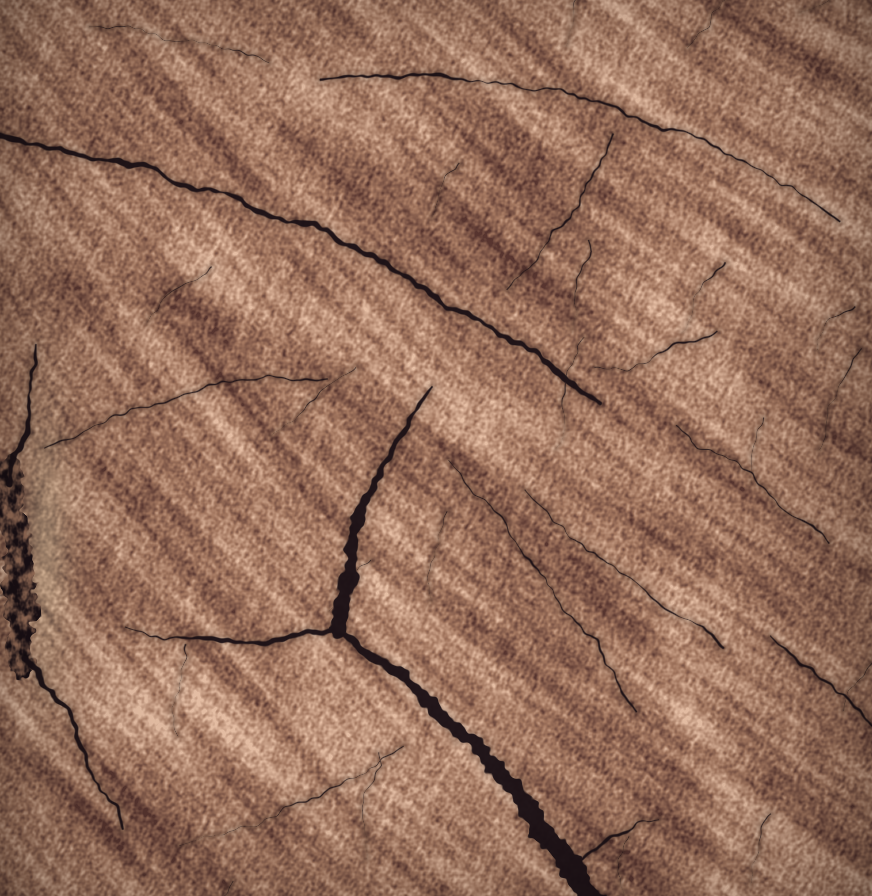
This texture is drawn by a Shadertoy shader. Its source:

```glsl
const vec3 UMBER = vec3(0.33, 0.20, 0.18);
const vec3 TAN = vec3(0.62, 0.45, 0.36);
const vec3 CREAM = vec3(0.88, 0.73, 0.63);
const vec3 SAPWOOD = vec3(0.80, 0.68, 0.56);
const vec3 VOID = vec3(0.10, 0.06, 0.08);
const vec2 PITH = vec2(0.30, 0.30);

vec2 hash2(vec2 p) {
    vec3 q = fract(p.xyx * vec3(0.1031, 0.1030, 0.0973));
    q += dot(q, q.yzx + 33.33);
    return fract((q.xx + q.yz) * q.zy);
}

float gradDot(vec2 cell, vec2 f, vec2 corner) {
    return dot(hash2(cell + corner) * 2.0 - 1.0, f - corner);
}

// Gradient noise, roughly -0.7 to 0.7
float noise(vec2 p) {
    vec2 i = floor(p), f = p - i;
    vec2 u = f * f * f * (f * (f * 6.0 - 15.0) + 10.0);
    return mix(mix(gradDot(i, f, vec2(0, 0)), gradDot(i, f, vec2(1, 0)), u.x),
               mix(gradDot(i, f, vec2(0, 1)), gradDot(i, f, vec2(1, 1)), u.x), u.y);
}

float fbm(vec2 p) {
    return noise(p) + 0.5 * noise(p * 2.1 + 7.3) + 0.25 * noise(p * 4.3 + 3.1);
}

vec2 rotate(vec2 p, float a) {
    return vec2(cos(a) * p.x - sin(a) * p.y, sin(a) * p.x + cos(a) * p.y);
}

float blob(vec2 p, vec2 centre, vec2 size) {
    vec2 q = (p - centre) / size;
    return exp(-dot(q, q));
}

// Signed distance to a bowed, jagged split; half width runs from widths.x to widths.y
float crack(vec2 p, vec2 a, vec2 b, float bow, vec2 widths) {
    vec2 d = b - a;
    float len = length(d);
    d /= len;
    float s = dot(p - a, d), t = clamp(s / len, 0.0, 1.0);
    float ends = min(1.0, 10.0 * t * (1.0 - t));
    vec2 k = vec2(t * len, dot(a, vec2(37.0, 61.0)));
    float path = bow * 4.0 * t * (1.0 - t);
    path += ends * (0.016 * noise(k * vec2(17.0, 1.0)) + 0.006 * noise(k * vec2(75.0, 1.0)));
    float w = mix(widths.x, widths.y, t);
    w *= 1.0 + 0.9 * noise(k * vec2(45.0, 2.0)) + 0.7 * noise(p * 110.0);
    w += 0.0014 * noise(k * vec2(24.0, 3.0));
    return length(vec2(dot(p - a, vec2(-d.y, d.x)) - path, s - t * len)) - w;
}

// Short hairlines scattered on a jittered grid
float hairlines(vec2 p, float size) {
    float gap = 1.0;
    for (int j = -1; j <= 1; j++)
    for (int i = -1; i <= 1; i++) {
        vec2 cell = floor(p / size) + vec2(i, j);
        vec2 h = hash2(cell + 19.0), g = hash2(cell + 71.0);
        if (g.x > 0.25 + 0.4 * clamp(cell.x * size, 0.0, 1.0)) continue;
        vec2 arm = rotate(vec2(size * mix(0.2, 0.45, h.y), 0.0), mix(0.4, 1.5, g.y));
        vec2 c = (cell + 0.2 + 0.6 * h) * size;
        gap = min(gap, crack(p, c - arm, c + arm, 0.006, vec2(-0.0006, 0.0003)));
    }
    return gap;
}

float splits(vec2 p) {
    vec2 thin = vec2(0.0004, 0.0007), faint = vec2(-0.0004, 0.0002);
    vec2 heart = vec2(0.378, 0.297);
    // Deep splits around the heart and across the top
    float g = crack(p, vec2(-0.02, 0.853), vec2(0.67, 0.55), 0.047, vec2(0.0023, 0.0026));
    g = min(g, crack(p, vec2(0.358, 0.911), vec2(0.937, 0.753), 0.055, vec2(0.0013, 0.0007)));
    g = min(g, crack(p, vec2(0.482, 0.568), heart, -0.020, vec2(0.0008, 0.0095)));
    g = min(g, crack(p, heart, vec2(0.67, -0.02), 0.022, vec2(0.0035, 0.0130)));
    g = min(g, crack(p, heart, vec2(0.140, 0.300), 0.013, vec2(0.0030, 0.0004)));
    g = min(g, crack(p, vec2(0.040, 0.615), vec2(0.010, 0.460), 0.004, vec2(0.0008, 0.0035)));
    g = min(g, crack(p, vec2(0.028, 0.265), vec2(0.137, 0.075), 0.008, vec2(0.0030, 0.0010)));
    g = min(g, crack(p, vec2(0.684, 0.850), vec2(0.566, 0.677), 0.012, vec2(0.0010, 0.0008)));
    // Finer drying checks
    g = min(g, crack(p, vec2(0.501, 0.486), vec2(0.710, 0.206), 0.006, thin));
    g = min(g, crack(p, vec2(0.586, 0.453), vec2(0.807, 0.277), -0.008, thin));
    g = min(g, crack(p, vec2(0.755, 0.525), vec2(0.925, 0.394), 0.004, thin));
    g = min(g, crack(p, vec2(0.860, 0.290), vec2(0.985, 0.175), 0.005, thin * 2.0));
    g = min(g, crack(p, vec2(0.050, 0.500), vec2(0.365, 0.577), 0.018, thin));
    g = min(g, crack(p, vec2(0.664, 0.590), vec2(0.800, 0.630), -0.004, thin));
    g = min(g, crack(p, vec2(0.638, 0.030), vec2(0.735, 0.085), 0.004, vec2(0.0022, 0.0004)));
    g = min(g, crack(p, vec2(0.200, 0.056), vec2(0.450, 0.167), -0.010, faint));
    return min(g, crack(p, vec2(0.100, 0.970), vec2(0.300, 0.930), 0.008, faint));
}

// Wood lightness: growth rings, saw streaks and pores
float woodTone(vec2 p) {
    vec2 q = rotate(p - PITH, 0.61);
    float ring = length(q * vec2(0.55, 1.0)) + 0.05 * fbm(p * 4.0);
    vec2 saw = vec2(p.x - 0.6 * p.y, p.y + 1.2 * p.x - 0.3 * p.x * p.x);
    saw.y += 0.03 * noise(p * 3.0);
    float tone = 0.53 + 0.30 * noise(vec2(ring * 15.0, 2.5)) + 0.22 * fbm(p * 3.5 + 4.0);
    tone += 0.10 * noise(vec2(ring * 85.0, p.x * 3.0));
    tone -= 0.20 * exp(-pow((ring - 0.27) / 0.035, 2.0));
    tone += 0.50 * noise(saw * vec2(3.0, 24.0)) + 0.34 * noise(saw * vec2(7.0, 75.0) + 5.0);
    tone += 0.22 * noise(rotate(p, 0.35) * vec2(95.0, 14.0));
    tone += 0.42 * noise(rotate(p, 0.5) * vec2(210.0, 120.0)) + 0.38 * noise(p * 235.0 + 9.0);
    tone += 0.20 * blob(p, vec2(0.12, 0.20), vec2(0.10, 0.05));
    return tone - 0.13 * blob(p, vec2(0.15, 0.39), vec2(0.06, 0.10));
}

void mainImage(out vec4 fragColor, in vec2 fragCoord) {
    vec2 p = fragCoord / iResolution.y;
    float edge = 1.0 / iResolution.y;
    float tone = woodTone(p);
    vec3 color = mix(UMBER, TAN, clamp(tone * 2.0, 0.0, 1.0));
    color = mix(color, CREAM, clamp(tone * 2.0 - 1.0, 0.0, 1.0));

    // Pale sapwood strip beside the decayed left edge
    float pale = blob(p, vec2(0.05, 0.39), vec2(0.028, 0.15));
    color = mix(color, SAPWOOD * (0.7 + 0.5 * tone), 0.7 * pale);
    float rot = crack(p, vec2(0.008, 0.475), vec2(0.026, 0.255), 0.004, vec2(0.014, 0.016));
    vec3 bark = mix(VOID, TAN, smoothstep(-0.35, 0.45, fbm(p * vec2(85.0, 60.0))));
    color = mix(color, bark, smoothstep(edge, -edge, rot));

    // Splits with a soft brown margin
    float gap = min(splits(p), hairlines(p, 0.15));
    color *= 1.0 - 0.22 * exp(-max(gap, 0.0) / 0.004);
    color = mix(color, VOID, 0.95 * smoothstep(edge, -edge, gap));

    // Darker borders
    vec2 v = abs(fragCoord / iResolution.xy * 2.0 - 1.0);
    color *= 1.03 - 0.22 * pow(v.x, 5.0) - 0.14 * pow(v.y, 6.0);
    fragColor = vec4(color, 1.0);
}
```
